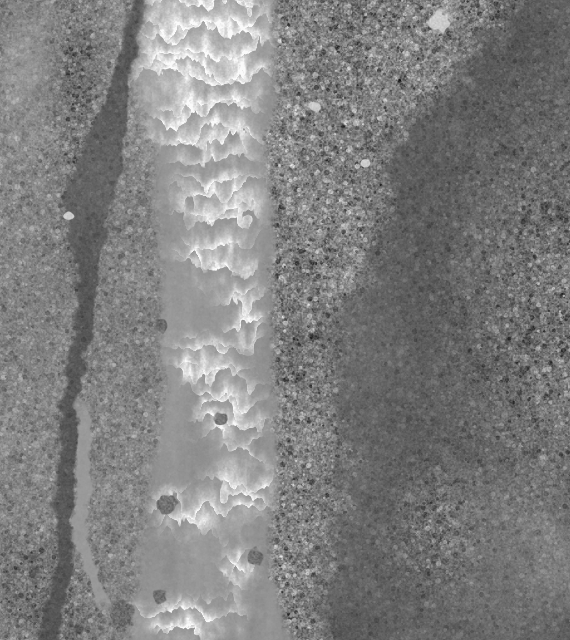
Give the GLSL for this texture map, as a Shadertoy shader.

```glsl
// Grey aerial ground map: a foaming river between rocky banks, a ditch and dark plains.

const float RIVER_TONE = 0.575;
const float MEADOW_TONE = 0.515;
const float BANK_TONE = 0.49;
const float PLAIN_TONE = 0.385;
const float DITCH_TONE = 0.31;

// Border positions, evenly spaced from top to bottom
const float DITCH[9] = float[9](.219, .194, .178, .152, .133, .111, .102, .105, .080);
const float RIVER_LEFT[9] = float[9](.228, .210, .237, .247, .250, .252, .234, .215, .200);
const float RIVER_RIGHT[9] = float[9](.430, .427, .418, .428, .425, .430, .430, .424, .450);
const float PLAIN_EDGE[9] = float[9](.800, .700, .600, .595, .525, .515, .535, .510, .500);

// Foam patches: centre, radii
const vec4 FOAM[12] = vec4[12](
    vec4(.325, .020, .100, .080), vec4(.320, .120, .100, .070),
    vec4(.315, .210, .080, .050), vec4(.350, .305, .070, .045),
    vec4(.335, .390, .060, .055), vec4(.386, .490, .028, .060),
    vec4(.315, .560, .045, .040), vec4(.355, .640, .060, .055),
    vec4(.385, .755, .050, .050), vec4(.290, .800, .065, .040),
    vec4(.370, .885, .028, .030), vec4(.300, .965, .090, .035));

float hash(vec2 p) {
    vec3 q = fract(p.xyx * 0.1031);
    q += dot(q, q.yzx + 33.33);
    return fract((q.x + q.y) * q.z);
}

float noise(vec2 p) {
    vec2 i = floor(p), f = fract(p);
    f *= f * (3.0 - 2.0 * f);
    vec2 e = vec2(0, 1);
    return mix(mix(hash(i), hash(i + e.yx), f.x),
               mix(hash(i + e), hash(i + e.yy), f.x), f.y);
}

float fbm(vec2 p) {
    float sum = 0.0, amp = 0.5;
    for (int i = 0; i < 4; i++) {
        sum += amp * noise(p);
        p = p * 2.03 + 17.0;
        amp *= 0.5;
    }
    return sum / 0.9375;
}

float border(float y, float knots[9]) {
    float t = clamp(y, 0.0, 0.999) * 8.0;
    int i = int(t);
    return mix(knots[i], knots[i + 1], smoothstep(0.0, 1.0, fract(t)));
}

// Soft ellipse, 1 at its centre
float glow(vec2 p, vec2 centre, vec2 radii) {
    vec2 d = (p - centre) / radii;
    return exp(-dot(d, d));
}

// Ragged boulder mask
float boulder(vec2 p, vec2 centre, float radius) {
    float d = length(p - centre) + (noise(p * 130.0) - 0.5) * radius * 0.6;
    return 1.0 - smoothstep(radius * 0.8, radius * 1.1, d);
}

// Scattered pebbles with random signed brightness
float stones(vec2 p, float freq) {
    vec2 q = p * freq, cell = floor(q);
    float tone = 0.0;
    for (int k = 0; k < 9; k++) {
        vec2 c = cell + vec2(k % 3, k / 3) - 1.0;
        float h = hash(c + 5.0), r = 0.2 + 0.4 * h * h;
        vec2 centre = c + vec2(hash(c + 71.0), hash(c + 139.0));
        float mask = 1.0 - smoothstep(r * 0.7, r + 0.1, length(q - centre));
        tone = mix(tone, hash(c + 211.0) * 2.0 - 1.0, mask);
    }
    return tone;
}

// Streaks that brighten downstream and end in a sharp scalloped front
float foamFront(vec2 p, float rows, float seed) {
    float s = fract(p.y * rows + 2.0 * fbm(p * vec2(34, 17) + seed));
    float streak = 0.55 + 0.65 * noise(p * vec2(150, 28) + seed);
    return s * s * streak * (1.0 - smoothstep(0.93, 1.0, s));
}

void mainImage(out vec4 fragColor, in vec2 fragCoord) {
    // Height is one unit, y runs downward
    vec2 p = vec2(fragCoord.x, iResolution.y - fragCoord.y) / iResolution.y;
    float broad = fbm(p * 9.0), ragged = fbm(p * 38.0 + 40.0) - 0.5;
    float grain = noise(p * 360.0) + noise(p * 510.0 + 90.0) - 1.0;
    float pebbles = stones(p, 125.0), rocks = stones(p + 3.0, 65.0);
    float x = p.x + ragged * 0.022;

    // Meadow and its smooth pale clearing
    float tone = MEADOW_TONE + 0.10 * (broad - 0.5);
    float rough = 0.13;
    float clearing = glow(p, vec2(.045, .09), vec2(.04, .09));
    tone += 0.05 * clearing;
    rough -= 0.06 * clearing;
    float scrub = glow(p, vec2(.12, .17), vec2(.035, .22)) + glow(p, vec2(.07, .93), vec2(.07, .09));
    tone -= 0.08 * scrub;
    rough += 0.07 * scrub;

    // Ditch, wide hollow and pale wet strip
    float ditchX = x - border(p.y, DITCH);
    float hollow = 0.05 * glow(p, vec2(0, .29), vec2(9, .11));
    float ditch = smoothstep(-.020 - hollow, -.010 - hollow, ditchX) * (1.0 - smoothstep(.008, .014, ditchX));
    tone = mix(tone, DITCH_TONE + hollow * 1.3, ditch * 0.85);
    rough = mix(rough, 0.06, ditch);
    float stripX = abs(x - .129 - .035 * smoothstep(.84, .96, p.y));
    float strip = (1.0 - smoothstep(.008, .013, stripX)) * smoothstep(.60, .66, p.y) * (1.0 - smoothstep(.93, .97, p.y));
    tone = mix(tone, 0.60, strip);
    rough = mix(rough, 0.02, strip);

    // Rocky right bank
    float riverEnd = border(p.y, RIVER_RIGHT);
    float bank = smoothstep(-.012, .012, x - riverEnd);
    tone = mix(tone, BANK_TONE + 0.16 * (broad - 0.5), bank);
    rough = mix(rough, 0.24 + 0.12 * ragged, bank);

    // Dark plain, coarse eastern scrub and pale southern field
    float plain = smoothstep(-.035, .035, x + ragged * 0.06 - border(p.y, PLAIN_EDGE));
    float coarse = glow(p, vec2(.87, .50), vec2(.13, .27)) + 0.8 * glow(p, vec2(.68, .83), vec2(.06, .09));
    float field = glow(p, vec2(.81, .87), vec2(.11, .11));
    float shade = glow(p, vec2(.82, .09), vec2(.12, .08)) + 0.6 * glow(p, vec2(.65, .27), vec2(.07, .10));
    float plainTone = PLAIN_TONE + 0.14 * (broad - 0.5) + 0.06 * coarse + 0.09 * field - 0.06 * shade;
    tone = mix(tone, plainTone, plain);
    rough = mix(rough, 0.07 + 0.17 * coarse, plain);

    // Smooth river water
    float river = smoothstep(-.012, .014, x - border(p.y, RIVER_LEFT)) * (1.0 - bank);
    float flow = fbm(p * vec2(45, 6)) - 0.5;
    tone = mix(tone, RIVER_TONE + 0.09 * flow, river);
    rough = mix(rough, 0.022, river);

    // Foam
    float cover = 0.0;
    for (int i = 0; i < 12; i++) cover += glow(p, FOAM[i].xy, FOAM[i].zw);
    cover = smoothstep(0.12, 0.95, cover + ragged * 0.6) * river;
    float foam = max(foamFront(p, 17.0, 0.0), foamFront(p, 24.0, 60.0));
    float whiteness = cover * (foam + 0.18 * (1.0 - smoothstep(.05, .28, p.y)));
    tone += 0.44 * whiteness + 0.09 * whiteness * grain;

    // Ground texture
    tone += rough * (0.85 * pebbles + 0.45 * rocks + 0.75 * grain);

    // Boulders and pale rocks
    float dark = boulder(p, vec2(.344, .654), .010) + boulder(p, vec2(.262, .788), .015)
               + boulder(p, vec2(.398, .870), .014) + boulder(p, vec2(.250, .932), .011)
               + boulder(p, vec2(.191, .961), .020) + boulder(p, vec2(.253, .510), .011);
    tone = mix(tone, 0.39 + 0.12 * grain, min(dark, 1.0) * 0.8);
    float pale = boulder(p, vec2(.686, .035), .018) + boulder(p, vec2(.107, .337), .008)
               + boulder(p, vec2(.491, .166), .009) + boulder(p, vec2(.570, .256), .008);
    tone = mix(tone, 0.80 + 0.06 * grain, min(pale, 1.0));

    fragColor = vec4(vec3(clamp(tone, 0.05, 0.98)), 1.0);
}
```
